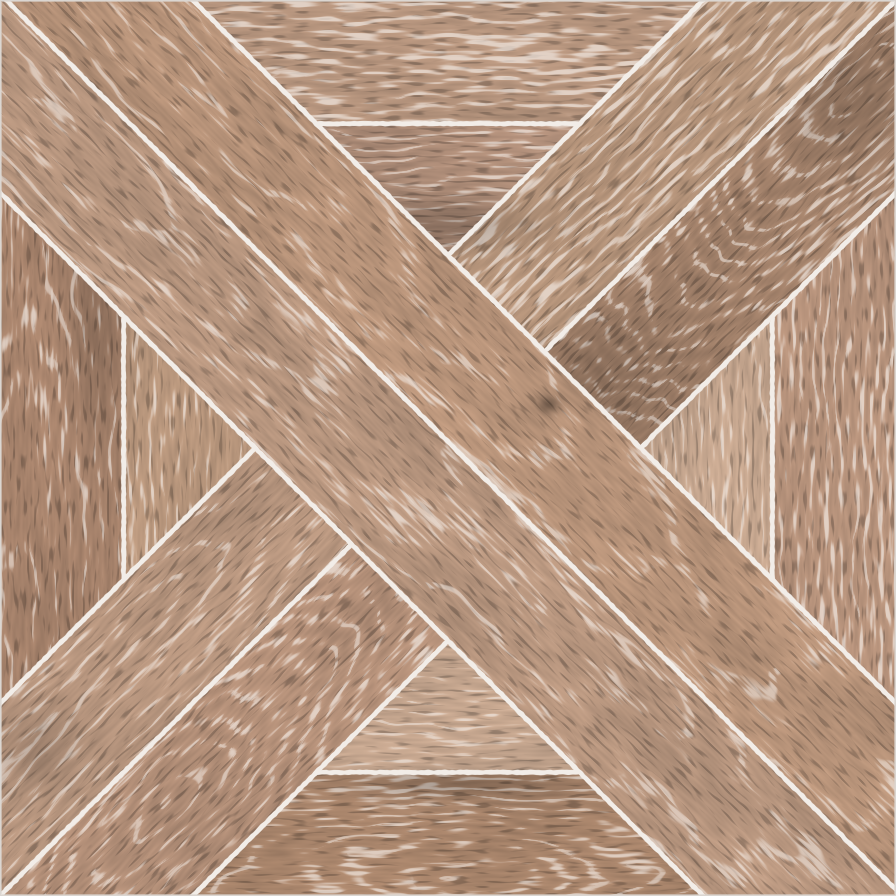
Give the GLSL for this texture, as a WebGL 2 fragment shader.

```glsl
#version 300 es
precision highp float;
// Square parquet tile: limed oak planks crossing on the diagonals, with pale seams.

#define BAND 0.215         // half width of the diagonal bands
#define INSET 0.362        // centre to the seam inside each triangle
#define SPLIT 0.007        // offset of the main band's centre seam
#define SEAM 0.0027        // half width of a seam
#define WARP 0.016         // waviness of the growth rings
#define LIME_GAIN 0.74     // strength of the white filling
#define VEIN_GAIN 0.60     // strength of the pale ring lines
#define PORE_DEPTH 0.21    // darkness of the open pores
#define FIBRE vec2(30.0, 245.0)
#define LIME_COLOR vec3(0.92, 0.88, 0.85)
#define SEAM_COLOR vec3(0.95, 0.93, 0.91)

const float TAU = 6.28319;
const float DIAG = 0.70711;

uniform vec2 u_resolution;
out vec4 outColor;

struct Plank {
  vec3 tone;      // bare wood colour
  vec2 core;      // ring centre: along, across the grain
  float stretch;  // smaller gives longer arches
  float rings;    // rings per unit
  float lime;     // amount of white filling
};

vec2 gradient(vec2 cell) {
  float angle = TAU * fract(sin(dot(cell, vec2(127.1, 311.7))) * 43758.5);
  return vec2(cos(angle), sin(angle));
}

float noise(vec2 p) {
  vec2 i = floor(p), f = p - i;
  vec2 w = f * f * f * (f * (f * 6.0 - 15.0) + 10.0);
  vec2 e = vec2(1.0, 0.0);
  float low = mix(dot(gradient(i), f), dot(gradient(i + e), f - e), w.x);
  float high = mix(dot(gradient(i + e.yx), f - e.yx), dot(gradient(i + 1.0), f - 1.0), w.x);
  return 1.4 * mix(low, high, w.y);
}

// Soft round blot; size is its radius along each axis.
float blot(vec2 p, vec2 centre, vec2 size) {
  vec2 q = (p - centre) / size;
  return exp(-dot(q, q));
}

// d.x runs across the main band, d.y across the other one.
Plank choosePlank(vec2 p, vec2 d) {
  if (abs(d.x) < BAND) {
    if (d.x > SPLIT) return Plank(vec3(0.71, 0.57, 0.47), vec2(-0.50, 0.085), 0.15, 36.3, 0.20);
    return Plank(vec3(0.71, 0.58, 0.49), vec2(-0.90, -0.05), 0.10, 42.0, 0.22);
  }
  if (abs(d.y) < BAND) {
    if (d.x > 0.0) {
      if (d.y < 0.0) return Plank(vec3(0.71, 0.58, 0.48), vec2(0.75, -0.30), 0.18, 72.0, 0.56);
      return Plank(vec3(0.64, 0.51, 0.42), vec2(0.60, 0.045), 0.42, 75.0, 0.42);
    }
    if (d.y < 0.0) return Plank(vec3(0.71, 0.58, 0.49), vec2(-0.53, -0.10), 0.15, 50.0, 0.26);
    return Plank(vec3(0.70, 0.56, 0.47), vec2(-0.506, 0.057), 0.40, 65.0, 0.38);
  }
  vec2 c = p - 0.5;
  bool outer = max(abs(c.x), abs(c.y)) > INSET;
  if (abs(c.y) > abs(c.x)) {
    if (c.y > 0.0) {
      if (outer) return Plank(vec3(0.71, 0.58, 0.49), vec2(0.45, 1.30), 0.10, 60.0, 0.55);
      return Plank(vec3(0.68, 0.55, 0.47), vec2(0.50, 0.55), 0.10, 70.0, 0.36);
    }
    if (outer) return Plank(vec3(0.66, 0.52, 0.42), vec2(0.50, 0.02), 0.25, 75.0, 0.46);
    return Plank(vec3(0.76, 0.64, 0.55), vec2(0.30, 0.50), 0.10, 75.0, 0.28);
  }
  if (c.x < 0.0) {
    if (outer) return Plank(vec3(0.65, 0.51, 0.42), vec2(0.20, 0.02), 0.12, 55.0, 0.28);
    return Plank(vec3(0.71, 0.58, 0.48), vec2(0.30, 0.45), 0.12, 65.0, 0.30);
  }
  if (outer) return Plank(vec3(0.71, 0.57, 0.48), vec2(0.40, 1.30), 0.08, 70.0, 0.45);
  return Plank(vec3(0.76, 0.64, 0.55), vec2(0.50, 0.40), 0.08, 75.0, 0.28);
}

// g.x follows the grain, g.y crosses it.
vec3 wood(vec2 g, Plank k) {
  vec2 s = g + k.core * 17.0;
  float cloud = noise(s * vec2(5.0, 14.0));
  float bend = noise(s * vec2(7.0, 16.0) + 9.0) + 0.3 * noise(s * vec2(25.0, 55.0));
  float radius = length((g - k.core) * vec2(k.stretch, 1.0)) + WARP * bend;
  float ring = sin(TAU * radius * k.rings);
  float fibre = noise(s * FIBRE);
  float pore = smoothstep(0.15, 0.65, noise(s * FIBRE * vec2(1.3, 1.05) + 31.0));
  float limed = smoothstep(0.25, 0.8, 0.75 * fibre + 0.38 * ring + 0.4 * cloud + k.lime - 0.4);

  // Thin pale lines along the rings, broken by the fibres
  float gaps = fibre + 0.8 * noise(s * vec2(9.0, 21.0) + 53.0) + 0.5 * k.lime;
  float vein = smoothstep(0.72, 0.98, ring) * smoothstep(0.0, 0.5, gaps);

  vec3 color = k.tone * (1.02 + 0.07 * cloud + 0.035 * ring + 0.07 * fibre);
  color *= 1.0 - PORE_DEPTH * pore;
  return mix(color, LIME_COLOR, max(LIME_GAIN * limed, VEIN_GAIN * vein));
}

void main() {
  vec2 p = gl_FragCoord.xy / u_resolution;
  float pixel = 1.0 / min(u_resolution.x, u_resolution.y);
  vec2 d = vec2(p.x + p.y - 1.0, p.x - p.y);
  vec2 c = abs(p - 0.5);

  // Grain direction and nearest seam
  vec2 edge = abs(abs(d) - BAND) * DIAG;
  vec2 g = d * DIAG;
  float seam = min(edge.x, edge.y);
  if (abs(d.x) < BAND) {
    g = g.yx;
    seam = min(edge.x, abs(d.x - SPLIT) * DIAG);
  } else if (abs(d.y) < BAND) {
    seam = min(seam, abs(d.y) * DIAG);
  } else {
    g = c.y > c.x ? p : p.yx;
    seam = min(seam, abs(max(c.x, c.y) - INSET));
  }
  vec3 color = wood(g, choosePlank(p, d));

  // Knot, smoky heartwood and dark plank ends
  float smoke = 0.35 * blot(p, vec2(0.612, 0.548), vec2(0.012, 0.010));
  if (abs(d.x) > BAND) {
    smoke += 0.14 * blot(p, vec2(0.94, 0.89), vec2(0.07)) * step(0.0, d.y);
    smoke += 0.14 * blot(p, vec2(0.67, 0.57), vec2(0.08)) * step(0.0, d.y);
    smoke += 0.20 * blot(p, vec2(0.49, 0.75), vec2(0.10, 0.03));
    smoke += 0.13 * blot(p, vec2(0.04, 0.17), vec2(0.05));
    smoke += 0.22 * blot(p, vec2(0.51, 0.125), vec2(0.12, 0.016));
    smoke += 0.14 * blot(p, vec2(0.11, 0.65), vec2(0.03, 0.14));
  }
  color *= 1.0 - smoke;

  // Seams and pale outer rim
  seam += 0.0007 * noise(p * 160.0);
  color = mix(SEAM_COLOR, color, smoothstep(SEAM - 0.7 * pixel, SEAM + 0.7 * pixel, seam));
  float rim = 0.5 - max(c.x, c.y);
  color = mix(vec3(0.86, 0.84, 0.82), color, smoothstep(0.001, 0.001 + 1.4 * pixel, rim));
  outColor = vec4(color, 1.0);
}
```
